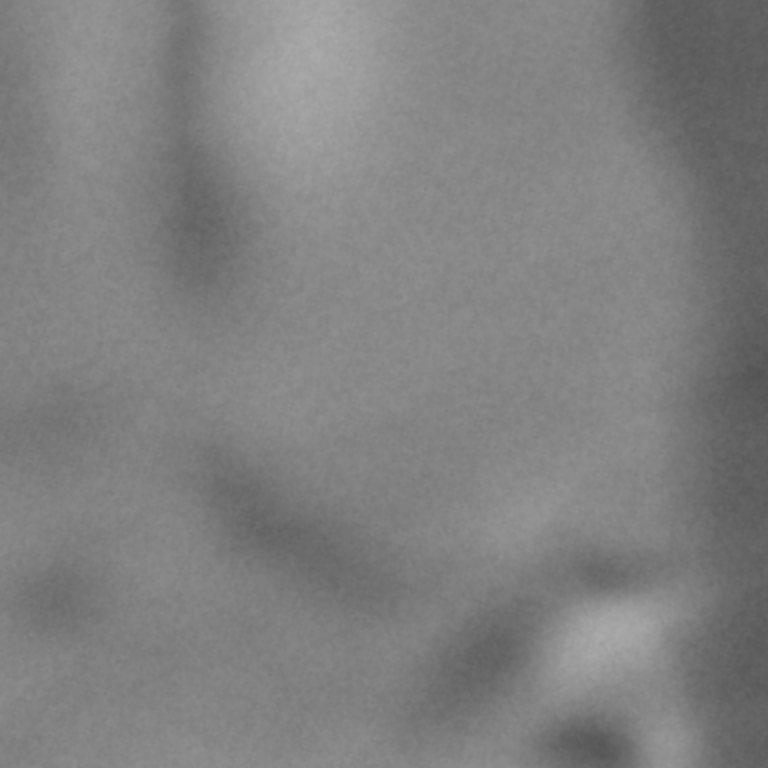
This texture is drawn by a WebGL 1 fragment shader. Its source:

```glsl
precision highp float;
// Soft grey haze: broad light and dark smudges, vertical shafts above and
// slanted wisps below, built from rotated Gaussian blobs over drifting
// value noise and finished with a faint, blurred film grain.
uniform vec2 u_resolution;

float hash(vec2 p) {
  return fract(sin(dot(p, vec2(127.1, 311.7))) * 43758.5453);
}

float noise(vec2 p) {
  vec2 i = floor(p), f = fract(p);
  f = f * f * f * (f * (f * 6.0 - 15.0) + 10.0);
  return mix(mix(hash(i), hash(i + vec2(1.0, 0.0)), f.x),
             mix(hash(i + vec2(0.0, 1.0)), hash(i + 1.0), f.x), f.y);
}

mat2 rotation(float angle) {
  float c = cos(angle), s = sin(angle);
  return mat2(c, -s, s, c);
}

// Signed cloud noise around zero, turned between octaves to hide the lattice.
float clouds(vec2 p) {
  float sum = 0.0, amplitude = 0.5;
  for (int i = 0; i < 4; i++) {
    sum += amplitude * (noise(p) - 0.5);
    p = rotation(0.6) * p * 1.9 + 7.3;
    amplitude *= 0.5;
  }
  return sum;
}

// Elliptical smudge whose long axis leans by the given angle.
float smudge(vec2 p, vec2 center, vec2 radius, float angle) {
  vec2 q = rotation(angle) * (p - center) / radius;
  return exp(-dot(q, q));
}

// Vertical light and shadow of the upper part.
float shafts(vec2 p) {
  float edge = 0.80 + 0.11 * smoothstep(0.0, 0.4, 1.0 - p.y);
  float shade = -0.14 * smoothstep(-0.07, 0.07, p.x - edge);
  shade += 0.12 * smudge(p, vec2(0.40, 0.94), vec2(0.11, 0.18), 0.15);
  shade += 0.04 * smudge(p, vec2(0.11, 0.93), vec2(0.05, 0.16), 0.0);
  shade -= 0.08 * smudge(p, vec2(0.235, 0.94), vec2(0.035, 0.16), 0.12);
  shade -= 0.12 * smudge(p, vec2(0.275, 0.71), vec2(0.07, 0.11), 0.1);
  shade -= 0.06 * smudge(p, vec2(0.0, 0.90), vec2(0.06, 0.20), 0.0);
  return shade - 0.06 * smudge(p, vec2(1.0, 0.52), vec2(0.08, 0.07), 0.0);
}

// Slanted wisps of the lower part.
float wisps(vec2 p) {
  float shade = -0.13 * smudge(p, vec2(0.34, 0.34), vec2(0.12, 0.065), -0.6);
  shade -= 0.06 * smudge(p, vec2(0.48, 0.23), vec2(0.10, 0.06), -0.5);
  shade -= 0.13 * smudge(p, vec2(0.62, 0.13), vec2(0.14, 0.06), 0.8);
  shade -= 0.06 * smudge(p, vec2(0.07, 0.23), vec2(0.08, 0.05), 0.2);
  shade -= 0.05 * smudge(p, vec2(0.04, 0.45), vec2(0.13, 0.07), 0.2);
  shade -= 0.11 * smudge(p, vec2(0.82, 0.26), vec2(0.08, 0.035), 0.1);
  shade -= 0.16 * smudge(p, vec2(0.77, 0.02), vec2(0.08, 0.05), 0.2);
  shade += 0.15 * smudge(p, vec2(0.80, 0.17), vec2(0.11, 0.045), 0.6);
  shade += 0.11 * smudge(p, vec2(0.87, 0.04), vec2(0.04, 0.07), 0.0);
  return shade + 0.04 * smudge(p, vec2(0.69, 0.31), vec2(0.11, 0.05), 0.6);
}

void main() {
  vec2 uv = gl_FragCoord.xy / u_resolution;

  // Bend the space a little so the smudges lose their regular outline.
  vec2 bend = vec2(clouds(uv * 5.0), clouds(uv * 5.0 + 31.7));
  vec2 p = uv + 0.06 * bend;

  float tone = 0.525 + shafts(p) + wisps(p);

  // Cloudiness grows towards the bottom.
  float low = 1.0 - smoothstep(0.1, 0.7, uv.y);
  tone += mix(0.04, 0.11, low) * clouds(rotation(0.3) * p * vec2(5.0, 8.0) + 3.1);

  // Blurred grain at two sizes.
  tone += 0.028 * (noise(rotation(0.5) * uv * 210.0) - 0.5);
  tone += 0.022 * (noise(rotation(1.1) * uv * 120.0 + 50.0) - 0.5);

  gl_FragColor = vec4(vec3(tone), 1.0);
}
```
